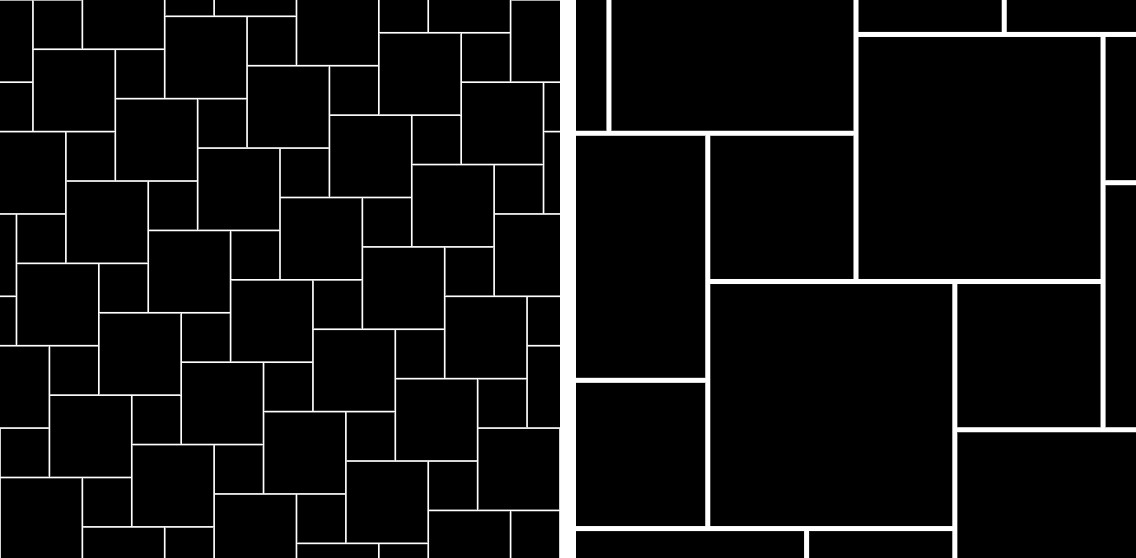
Left, the full canvas; right, a detail of the centre.
This pattern is drawn by a WebGL 1 fragment shader. Its source:

```glsl
precision highp float;

uniform vec2 u_resolution;

// Distance to the outline of a square, with sharp corners
float squareOutline(vec2 p, float halfSide) {
  vec2 q = abs(p);
  return abs(max(q.x, q.y) - halfSide);
}

// Pythagorean tiling of squares with sides 5 and 3: the outlines of
// the large squares also enclose the small ones
float tilingDistance(vec2 p) {
  vec2 stepA = vec2(5.0, 3.0);
  vec2 stepB = vec2(-3.0, 5.0);
  vec2 cell = floor(vec2(dot(p, stepA), dot(p, stepB)) / 34.0 + 0.5);
  float nearest = 10.0;
  for (int j = -1; j <= 1; j++) {
    for (int i = -1; i <= 1; i++) {
      vec2 index = cell + vec2(float(i), float(j));
      vec2 center = index.x * stepA + index.y * stepB;
      nearest = min(nearest, squareOutline(p - center, 2.5));
    }
  }
  return nearest;
}

void main() {
  // 34 units span the width, measured from the top left corner
  float pixel = 34.0 / u_resolution.x;
  vec2 p = vec2(gl_FragCoord.x, u_resolution.y - gl_FragCoord.y) * pixel;

  // White lines on black, smoothed over one pixel
  float d = tilingDistance(p - vec2(-0.5, 2.49));
  float line = clamp((0.051 - d) / pixel + 0.5, 0.0, 1.0);
  gl_FragColor = vec4(vec3(line), 1.0);
}
```
